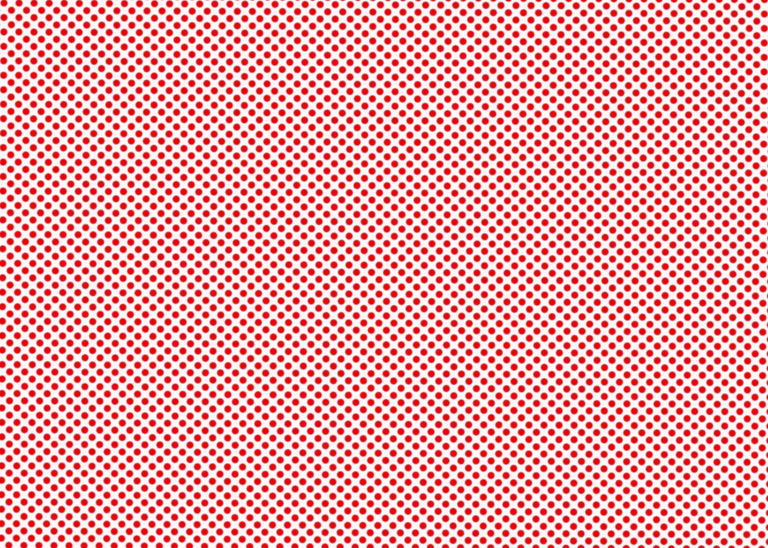
Give the GLSL for this pattern, as a Shadertoy shader.

```glsl
// Distance to the nearest dot centre of a staggered lattice
float nearestDot(vec2 p, vec2 repeats) {
    vec2 q = p * repeats;
    vec2 corner = (q - round(q)) / repeats;
    vec2 centre = (fract(q) - 0.5) / repeats;
    return min(length(corner), length(centre));
}

void mainImage(out vec4 fragColor, in vec2 fragCoord) {
    // Width-based units, measured downward from the top left dot
    vec2 p = vec2(fragCoord.x, iResolution.y - fragCoord.y) / iResolution.x;
    p -= vec2(0.0052, 0.0039);

    // Slight clockwise tilt of the whole screen
    float tilt = 0.005;
    p = vec2(dot(p, vec2(1.0, tilt)), dot(p, vec2(-tilt, 1.0)));

    // Soft-edged round dots
    float radius = 0.00443;
    float soft = max(0.0017, 0.8 / iResolution.x);
    float d = nearestDot(p, vec2(51.0, 53.1));
    float ink = 1.0 - smoothstep(radius - soft, radius + soft, d);

    // Red ink on warm white, with a darker rim
    vec3 color = mix(vec3(0.993, 0.975, 0.975), vec3(0.92, 0.005, 0.035), ink);
    color.r -= 1.1 * ink * ink * ink * (1.0 - ink);

    fragColor = vec4(color, 1.0);
}
```
